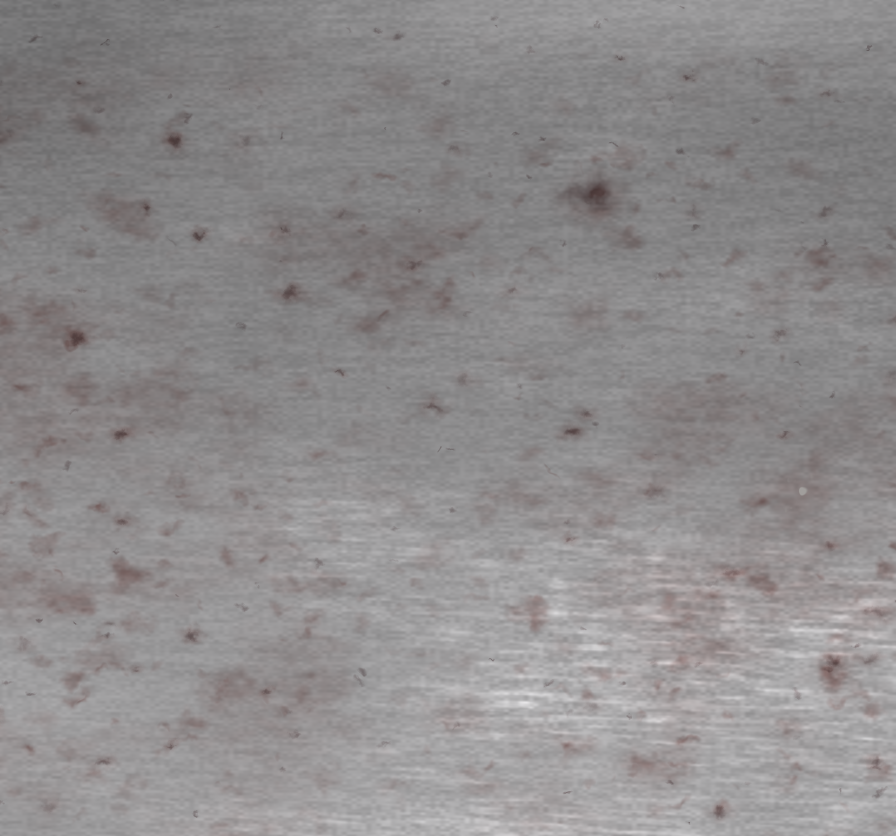
A Shadertoy shader for this texture:

```glsl
// Brushed grey metal sheet with fine horizontal streaks, glints and rust stains.

const vec3 METAL_TINT = vec3(0.998, 0.993, 1.0);
const vec3 RUST_FILTER = vec3(0.83, 0.735, 0.725);
const vec3 PIT_FILTER = vec3(0.56, 0.47, 0.48);
const vec3 FLAKE_COLOR = vec3(0.63, 0.62, 0.61);

float hash(vec2 p) {
    vec3 q = fract(p.xyx * 0.1031);
    q += dot(q, q.yzx + 33.33);
    return fract((q.x + q.y) * q.z);
}

float noise(vec2 p) {
    vec2 cell = floor(p), f = fract(p);
    f = f * f * (3.0 - 2.0 * f);
    float low = mix(hash(cell), hash(cell + vec2(1, 0)), f.x);
    float high = mix(hash(cell + vec2(0, 1)), hash(cell + vec2(1, 1)), f.x);
    return mix(low, high, f.y);
}

float fbm(vec2 p) {
    float sum = 0.0, weight = 0.53;
    for (int i = 0; i < 4; i++) {
        sum += weight * noise(p);
        p = p * 2.03 + 17.3;
        weight *= 0.5;
    }
    return sum;
}

vec2 warp(vec2 p, float scale) {
    return vec2(fbm(p * scale), fbm(p * scale + 50.0)) - 0.5;
}

// Soft falloff inside an ellipse, 1 at its centre and 0 at its rim
float blob(vec2 p, vec2 center, vec2 radius) {
    return smoothstep(1.0, 0.0, length((p - center) / radius));
}

// Scattered blobs: one candidate per grid cell, radius in cell units
float spots(vec2 p, float cells, float density, float radius, float seed) {
    vec2 q = p * cells, base = floor(q);
    float cover = 0.0;
    for (int y = -1; y <= 1; y++) {
        for (int x = -1; x <= 1; x++) {
            vec2 id = base + vec2(x, y);
            vec2 key = id + seed;
            float present = step(hash(key + 71.0), density);
            vec2 center = id + vec2(hash(key), hash(key + 37.0));
            float size = radius * mix(0.4, 1.0, hash(key + 113.0));
            float strength = mix(0.3, 1.0, hash(key + 151.0));
            float spot = blob(q, center, size * vec2(1.35, 0.85));
            cover = max(cover, present * strength * spot);
        }
    }
    return cover;
}

// Noise drawn out along the brushing direction
float streaks(vec2 p, float along, float across) {
    return noise(p * vec2(along, across) + across);
}

// Broad lighting of the sheet, dark above and pale below
float sheetLight(vec2 uv, vec2 p) {
    float light = mix(0.625, 0.522, smoothstep(-0.1, 0.85, uv.y));
    light -= 0.07 * blob(uv, vec2(0.0, 1.0), vec2(0.4, 0.4));
    light -= 0.03 * blob(uv, vec2(1.0, 0.72), vec2(0.3, 0.5));
    light += 0.05 * smoothstep(0.9, 1.0, uv.y) * smoothstep(0.1, 0.7, uv.x);
    return light + 0.07 * (fbm(p * vec2(3.0, 6.0)) - 0.5);
}

// Regions where the brushing catches the light
float glossMask(vec2 uv, vec2 p) {
    float lean = 0.45 * (uv.x - uv.y);
    float mask = 0.9 * smoothstep(0.45, 0.95, fbm(p * vec2(3.0, 11.0) + 9.0) + lean);
    mask += 0.7 * blob(uv, vec2(0.85, 0.24), vec2(0.4, 0.13));
    mask += 0.8 * blob(uv, vec2(0.58, 0.14), vec2(0.3, 0.09));
    mask += 0.6 * blob(uv, vec2(0.5, 0.0), vec2(0.5, 0.06));
    return mask + 0.5 * blob(uv, vec2(0.38, 0.38), vec2(0.2, 0.11));
}

void mainImage(out vec4 fragColor, in vec2 fragCoord) {
    vec2 uv = fragCoord / iResolution.xy;
    vec2 p = fragCoord / iResolution.y;

    // Brushing tilts slightly and wavers, so that streaks stay short and broken
    vec2 brushed = p + vec2(0.0, p.x * mix(0.05, -0.03, uv.y));
    brushed.y += 0.004 * noise(p * vec2(14.0, 25.0));
    float fine = streaks(brushed, 28.0, 235.0) - 0.5;
    float wide = streaks(brushed, 9.0, 110.0) - 0.5;
    float grain = noise(p * vec2(170.0, 300.0)) - 0.5;
    float gloss = glossMask(uv, p);
    float glint = pow(streaks(brushed, 24.0, 205.0), 3.0);
    glint *= mix(0.4, 1.3, noise(p * vec2(60.0, 90.0)));
    float light = sheetLight(uv, p) + 0.035 * fine + 0.022 * wide + 0.055 * grain;
    light += gloss * (0.035 + 0.13 * glint + 0.035 * fine + 0.03 * grain);
    vec3 color = light * METAL_TINT;

    // Rust: ragged stains in loose clusters over a faint cloudy bloom
    vec2 ragged = p + 0.04 * warp(p, 36.0);
    float cluster = smoothstep(0.3, 0.6, fbm(p * 4.0 + 23.0));
    float reach = smoothstep(0.99, 0.84, uv.y) * smoothstep(-0.15, 0.15, uv.y);
    float rust = 0.7 * spots(ragged, 9.0, 0.55, 0.4, 5.0);
    rust += 0.9 * spots(ragged, 18.0, 0.45, 0.42, 29.0);
    rust += 0.7 * spots(ragged, 31.0, 0.3, 0.42, 61.0);
    rust *= mix(0.5, 1.0, cluster);
    rust += 0.4 * smoothstep(0.48, 0.78, fbm(p * vec2(6.0, 10.0) + 3.0));
    rust += 0.8 * blob(ragged, vec2(0.71, 0.76), vec2(0.06, 0.045));
    rust += 0.6 * blob(ragged, vec2(0.95, 0.41), vec2(0.09, 0.05));

    // Small dark pits, each inside a rusty halo
    vec2 rough = p + 0.018 * warp(p, 85.0);
    rust += 0.9 * spots(rough, 13.0, 0.3, 0.32, 83.0);
    rust *= reach * mix(0.5, 1.4, noise(p * vec2(80.0, 130.0)));
    color *= mix(vec3(1.0), RUST_FILTER, min(rust, 1.4));
    float pits = 0.65 * spots(rough, 13.0, 0.3, 0.13, 83.0);
    pits += 0.6 * spots(rough, 32.0, 0.1, 0.22, 47.0);
    pits += 0.6 * blob(ragged, vec2(0.70, 0.77), vec2(0.035, 0.02));
    color *= mix(vec3(1.0), PIT_FILTER, min(pits, 1.0));

    // Pale flaking scar
    float flake = blob(ragged, vec2(0.95, 0.41), vec2(0.04, 0.03));
    flake *= smoothstep(0.35, 0.6, noise(p * 75.0));
    color = mix(color, FLAKE_COLOR, smoothstep(0.1, 0.4, flake));

    fragColor = vec4(clamp(color, 0.0, 1.0), 1.0);
}
```
